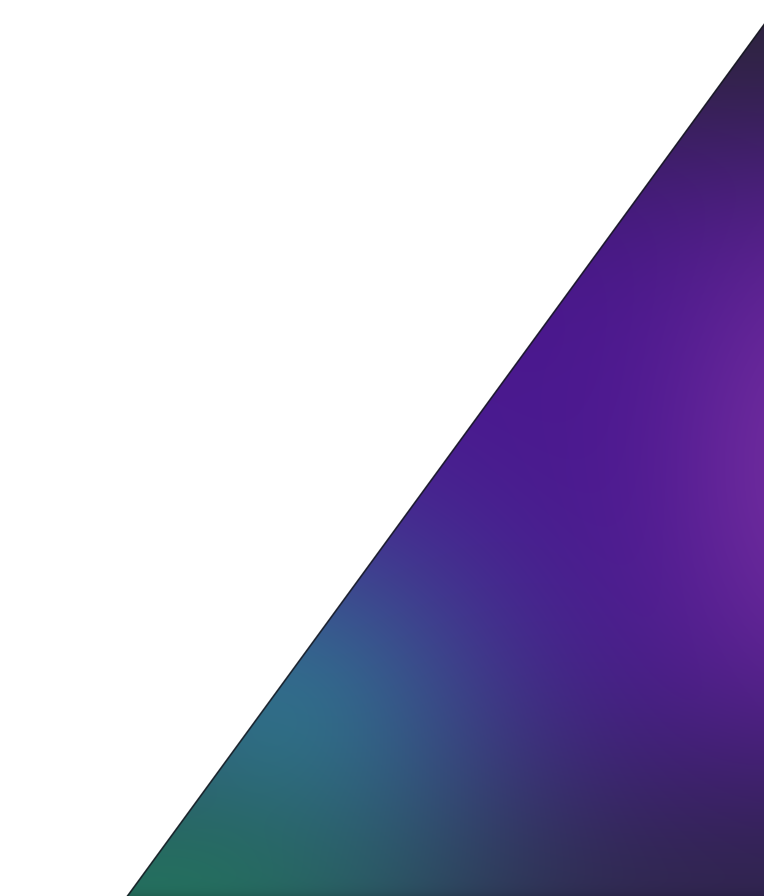
This background is drawn by a WebGL 1 fragment shader. Its source:

```glsl
precision highp float;
// A white field cut by a diagonal edge, with a violet, blue and green glowing wedge below it.

uniform vec2 u_resolution;

// Soft elliptical falloff: 1 at the center, fading with the given radii.
float glow(vec2 uv, vec2 center, vec2 radii) {
    vec2 q = (uv - center) / radii;
    return exp(-dot(q, q));
}

vec3 wedgeColor(vec2 uv) {
    vec3 color = vec3(0.29, 0.09, 0.56);

    // Magenta light from the right
    color = mix(color, vec3(0.44, 0.17, 0.62), glow(uv, vec2(1.08, 0.48), vec2(0.20, 0.30)));

    // Dark bands along the top and bottom
    float topShade = exp(-pow((1.0 - uv.y) / 0.20, 2.0));
    float bottomShade = exp(-pow((uv.y + 0.02) / 0.20, 2.0));
    color = mix(color, vec3(0.18, 0.14, 0.25), topShade);
    color = mix(color, vec3(0.19, 0.14, 0.31), bottomShade);

    // Blue and green lights at the lower left
    color = mix(color, vec3(0.20, 0.42, 0.57), glow(uv, vec2(0.36, 0.20), vec2(0.28, 0.22)));
    color = mix(color, vec3(0.14, 0.44, 0.37), glow(uv, vec2(0.20, -0.02), vec2(0.36, 0.19)));

    // Thin shade at the base
    return color * (1.0 - 0.12 * exp(-uv.y / 0.006));
}

void main() {
    vec2 uv = gl_FragCoord.xy / u_resolution;
    float pixel = 1.0 / u_resolution.y;

    // Signed distance to the diagonal, in canvas heights, positive inside the wedge
    vec2 start = vec2(0.1656 * u_resolution.x * pixel, 0.0);
    vec2 end = vec2(u_resolution.x * pixel, 0.974);
    vec2 along = normalize(end - start);
    float edge = dot(gl_FragCoord.xy * pixel - start, vec2(along.y, -along.x));

    // Dark rim, then the white field
    float rim = 1.0 - smoothstep(0.001, 0.001 + 1.5 * pixel, edge);
    vec3 color = mix(wedgeColor(uv), vec3(0.08, 0.09, 0.12), 0.85 * rim);
    float inside = smoothstep(-0.7 * pixel, 0.7 * pixel, edge);
    gl_FragColor = vec4(mix(vec3(1.0), color, inside), 1.0);
}
```
